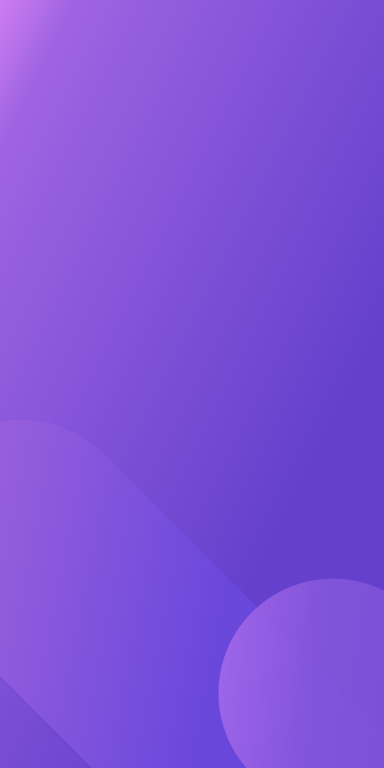
Write a WebGL 2 fragment shader that draws this background.

```glsl
#version 300 es
precision highp float;

uniform vec2 u_resolution;
out vec4 outColor;

// Lengths are in canvas widths, origin at the lower left.
const vec3 PINK = vec3(0.81, 0.49, 0.945);
const vec3 ORCHID = vec3(0.62, 0.39, 0.885);
const vec3 INDIGO = vec3(0.392, 0.251, 0.80);
const float ORCHID_STOP = 0.10;
const float INDIGO_STOP = 0.71;

const vec2 BAND_START = vec2(0.057, 0.607);
const vec2 BAND_END = vec2(1.257, -0.593);
const float BAND_RADIUS = 0.2995;
const vec3 BAND_LIGHT = vec3(0.59, 0.37, 0.865);
const vec3 BAND_DEEP = vec3(0.415, 0.28, 0.86);
const vec2 BAND_RAMP_ORIGIN = vec2(0.0, 0.828);
const vec2 BAND_RAMP = vec2(1.5, -0.3);

const vec2 DISC_CENTER = vec2(0.867, 0.195);
const float DISC_RADIUS = 0.298;
const float DISC_OPACITY = 0.87;
const vec3 DISC_LIGHT = vec3(0.645, 0.41, 0.92);
const vec3 DISC_MID = vec3(0.525, 0.34, 0.86);
const vec3 DISC_DEEP = vec3(0.50, 0.325, 0.85);
const vec2 DISC_RAMP = vec2(1.0, -0.12);
const float DISC_MID_STOP = 0.24;
const float DISC_DEEP_STOP = 0.45;

float capsuleDistance(vec2 p, vec2 a, vec2 b, float radius) {
    vec2 axis = b - a;
    float along = clamp(dot(p - a, axis) / dot(axis, axis), 0.0, 1.0);
    return length(p - a - axis * along) - radius;
}

float coverage(float distanceToEdge, float pixel) {
    return clamp(0.5 - distanceToEdge / pixel, 0.0, 1.0);
}

// Linear gradient through three colours, starting at t = 0.
vec3 threeStops(vec3 a, vec3 b, vec3 c, float stopB, float stopC, float t) {
    vec3 color = mix(a, b, clamp(t / stopB, 0.0, 1.0));
    return mix(color, c, clamp((t - stopB) / (stopC - stopB), 0.0, 1.0));
}

void main() {
    vec2 uv = gl_FragCoord.xy / u_resolution;
    vec2 p = gl_FragCoord.xy / u_resolution.x;
    float pixel = 1.0 / u_resolution.x;

    // Corner-to-corner backdrop
    float diagonal = 0.5 * (uv.x + 1.0 - uv.y);
    vec3 color = threeStops(PINK, ORCHID, INDIGO, ORCHID_STOP, INDIGO_STOP, diagonal);

    // Slanted rounded band
    float bandTone = clamp(dot(p - BAND_RAMP_ORIGIN, BAND_RAMP), 0.0, 1.0);
    float band = capsuleDistance(p, BAND_START, BAND_END, BAND_RADIUS);
    color = mix(color, mix(BAND_LIGHT, BAND_DEEP, bandTone), coverage(band, pixel));

    // Translucent disc
    vec2 fromCenter = p - DISC_CENTER;
    float discTone = dot(fromCenter, DISC_RAMP) + DISC_RADIUS;
    vec3 discColor = threeStops(DISC_LIGHT, DISC_MID, DISC_DEEP,
                                DISC_MID_STOP, DISC_DEEP_STOP, discTone);
    float disc = length(fromCenter) - DISC_RADIUS;
    color = mix(color, discColor, DISC_OPACITY * coverage(disc, pixel));

    outColor = vec4(color, 1.0);
}
```
